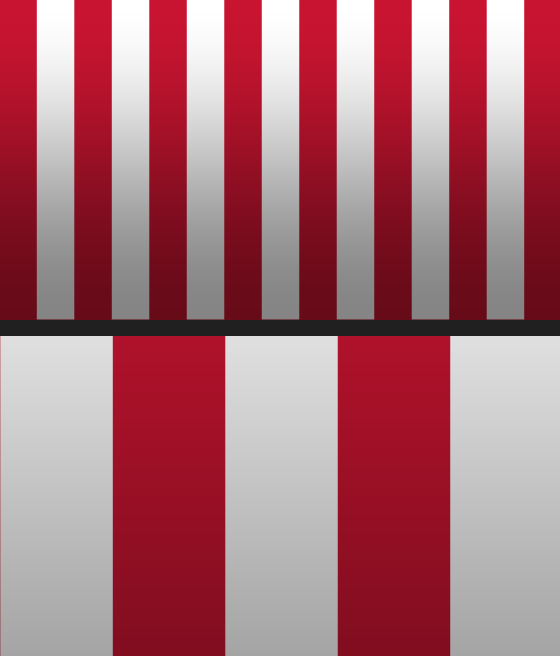
Top: the whole. Bottom: its middle third, enlarged.
A Shadertoy shader for this pattern:

```glsl
// Vertical crimson and white stripes, shaded from light at the top to dark at the bottom.

// Signed distance to the nearest white stripe, negative inside, in canvas widths
float whiteStripe(float x) {
    float period = 0.1339;
    float fromCentre = abs(fract((x - 0.5009) / period + 0.5) - 0.5) * period;
    return fromCentre - 0.25 * period;
}

void mainImage(out vec4 fragColor, in vec2 fragCoord) {
    vec2 uv = fragCoord / iResolution.xy;
    vec2 pixel = 1.0 / iResolution.xy;

    // Stripes, with a hairline of crimson under the white ones
    float white = clamp(0.5 - whiteStripe(uv.x) / pixel.x, 0.0, 1.0);
    white *= clamp(0.5 + (uv.y - 0.0017) / pixel.y, 0.0, 1.0);
    vec3 color = mix(vec3(0.785, 0.08, 0.19), vec3(1.0), white);

    // Soft shade towards the bottom
    color *= mix(0.52, 1.0, smoothstep(0.0, 1.0, uv.y));

    fragColor = vec4(color, 1.0);
}
```
